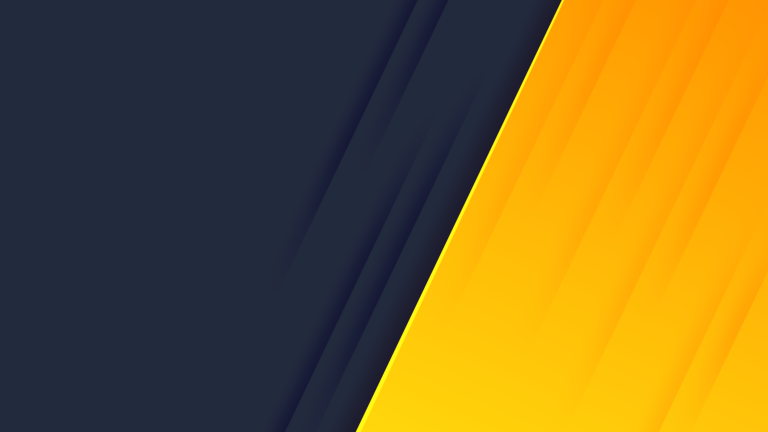
Reproduce this background procedurally as a WebGL 1 fragment shader.

```glsl
precision highp float;

uniform vec2 u_resolution;

const float SLANT = 0.477;       // horizontal shift per unit of height
const float PANEL_EDGE = 0.824;  // where the panel meets the bottom

const vec3 NAVY = vec3(0.135, 0.165, 0.242);
const vec3 NAVY_FOLD = vec3(0.075, 0.085, 0.205);
const vec3 SHADOW = vec3(0.11, 0.10, 0.17);
const vec3 GOLD = vec3(1.0, 0.845, 0.045);
const vec3 ORANGE = vec3(1.0, 0.58, 0.005);
const vec3 FOLD_ORANGE = vec3(1.0, 0.52, 0.0);
const vec3 RIM = vec3(1.0, 0.98, 0.08);

// Antialiased step, rising where d passes zero
float edgeMask(float d, float pixel) {
  return smoothstep(-pixel, pixel, d);
}

// Slanted fold: crisp on its right side, soft on its left and at both ends
float fold(vec2 q, float edge, float low, float high, float width, float pixel) {
  float d = q.x - edge;
  float body = smoothstep(-width, 0.0, d);
  float ends = smoothstep(low, low + 0.4, q.y)
             * (1.0 - smoothstep(high - 0.4, high, q.y));
  return body * body * ends * (1.0 - edgeMask(d, pixel));
}

// Dark side: two pairs of folds and the shadow cast by the panel
vec3 navySide(vec2 q, float pixel) {
  vec3 color = NAVY;
  for (int i = 0; i < 2; i++) {
    for (int j = 0; j < 2; j++) {
      float pair = float(i);
      float side = float(j);
      float edge = 0.49 + 0.17 * pair + 0.071 * side;
      float low = 0.28 - 0.65 * pair + 0.28 * side;
      float high = mix(1.6, 0.78 + 0.1 * side, pair);
      color = mix(color, NAVY_FOLD, 0.85 * fold(q, edge, low, high, 0.075, pixel));
    }
  }
  float shadow = smoothstep(PANEL_EDGE - 0.075, PANEL_EDGE, q.x);
  return mix(color, SHADOW, 0.85 * shadow);
}

// Bright side: diagonal gradient with four pairs of folds
vec3 goldSide(vec2 p, vec2 q, float pixel) {
  float t = 0.7 * p.y + 0.3 * (p.x - PANEL_EDGE);
  vec3 color = mix(GOLD, ORANGE, clamp(t, 0.0, 1.0));
  for (int i = 0; i < 4; i++) {
    for (int j = 0; j < 2; j++) {
      float pair = float(i);
      float side = float(j);
      float edge = 0.92 + 0.195 * pair + 0.02 * mod(pair, 2.0) + 0.075 * side;
      float low = 0.2 - 0.06 * pair * pair + 0.26 * side;
      float high = 1.5 - 0.1 * pair * pair;
      float strength = 0.26 + 0.16 * side;
      color = mix(color, FOLD_ORANGE, strength * fold(q, edge, low, high, 0.09, pixel));
    }
  }
  return color;
}

void main() {
  float pixel = 1.0 / u_resolution.y;
  vec2 p = gl_FragCoord.xy * pixel;
  vec2 q = vec2(p.x - SLANT * p.y, p.y);

  // Panel over the dark ground
  float d = q.x - PANEL_EDGE;
  vec3 color = mix(navySide(q, pixel), goldSide(p, q, pixel), edgeMask(d, pixel));

  // Bright rim, thinner toward the top
  float rimWidth = mix(0.011, 0.005, p.y);
  float rim = edgeMask(d, pixel) * (1.0 - edgeMask(d - rimWidth, pixel));
  color = mix(color, RIM, rim);

  gl_FragColor = vec4(color, 1.0);
}
```
